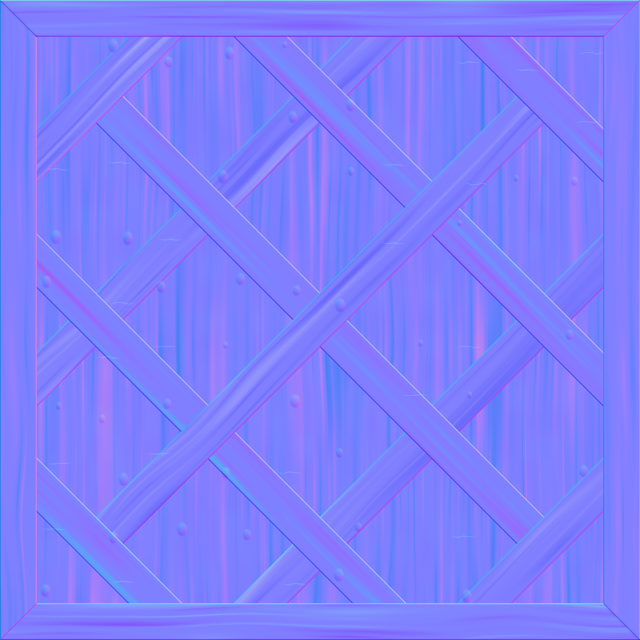
Give the GLSL for this texture map, as a three.js fragment shader.

```glsl
// Tangent-space normal map of a framed wooden panel with a diagonal lattice of slats.
varying vec2 vUv;

const float FRAME = 0.0573;       // width of the outer frame
const float SPACING = 0.2475;     // distance between parallel slats
const float SLAT_HALF = 0.0301;   // half width of a slat
const float SOFT = 0.0008;        // edge smoothing
const vec2 RISING = vec2(0.70711, -0.70711);   // across the rising slats
const vec2 FALLING = vec2(0.70711, 0.70711);   // across the falling slats

float hash(vec2 p) {
  return fract(sin(dot(p, vec2(127.1, 311.7))) * 43758.55);
}

// Smooth value noise from -1 to 1
float noise(vec2 p) {
  vec2 cell = floor(p);
  vec2 f = fract(p);
  f = f * f * (3.0 - 2.0 * f);
  float low = mix(hash(cell), hash(cell + vec2(1.0, 0.0)), f.x);
  float high = mix(hash(cell + vec2(0.0, 1.0)), hash(cell + vec2(1.0)), f.x);
  return 2.0 * mix(low, high, f.y) - 1.0;
}

// Signed slope of wood grain; q.x runs across the fibres, q.y along them
float grain(vec2 q, float density, float wobble, float seed) {
  vec2 offset = vec2(seed * 17.3, seed * 9.1);
  q.x += wobble * noise(q * vec2(22.0, 7.0) + offset);
  float fine = noise(q * vec2(density, 2.6) + offset);
  float thin = noise(q * vec2(density * 1.9, 4.5) + offset + 31.0);
  float broad = noise(q * vec2(density * 0.35, 1.5) + offset + 57.0);
  return 0.42 * fine * fine * fine + 0.26 * thin * thin * thin + 0.04 * broad;
}

// Outward slope close to both long edges of a board
float bevel(float across, float halfWidth) {
  float edge = smoothstep(halfWidth - 0.0026, halfWidth - 0.0004, abs(across));
  return sign(across) * edge;
}

// Index of the nearest slat, from -2 to 2
float slatIndex(vec2 p, vec2 dir) {
  return clamp(floor(dot(p, dir) / SPACING + 0.5), -2.0, 2.0);
}

// Lays one set of slats over the slopes beneath it
vec2 laySlats(vec2 under, vec2 p, vec2 dir, float shown, float density, float wobble) {
  float index = slatIndex(p, dir);
  vec2 fibre = vec2(-dir.y, dir.x);
  float across = dot(p, dir) - index * SPACING;
  float along = dot(p, fibre);
  float streak = grain(vec2(across, along), density, wobble, index + 5.0 + dir.y * 4.0);
  vec2 slope = fibre * streak * 0.9 + dir * bevel(across, SLAT_HALF) * 0.75;
  float cover = 1.0 - smoothstep(-SOFT, SOFT, abs(across) - SLAT_HALF);
  cover *= 1.0 - smoothstep(-SOFT, SOFT, abs(along) - 2.0 * SPACING);
  return mix(under, slope, cover * shown);
}

// Mitred frame boards
vec2 layFrame(vec2 under, vec2 p) {
  vec2 reach = abs(p);
  bool upright = reach.x > reach.y;
  vec2 dir = upright ? vec2(1.0, 0.0) : vec2(0.0, 1.0);
  vec2 q = upright ? p : p.yx;
  float side = sign(q.x);
  float across = q.x - side * (0.5 - 0.5 * FRAME);
  float seed = side + (upright ? 23.0 : 29.0);
  vec2 slope = dir * grain(vec2(across, q.y), 95.0, 0.006, seed);
  slope += dir * bevel(across, 0.5 * FRAME) * 0.7;
  float mitre = 1.0 - smoothstep(0.0005, 0.0022, abs(reach.x - reach.y));
  slope += vec2(sign(p.x * p.y), -1.0) * mitre * 0.35;
  float inner = 0.5 - FRAME;
  return mix(under, slope, smoothstep(-SOFT, SOFT, max(reach.x, reach.y) - inner));
}

// Scattered small knots and hairline cracks
vec2 blemishes(vec2 p, float cells) {
  vec2 id = floor(p * cells);
  vec2 centre = 0.25 + 0.5 * vec2(hash(id + 3.0), hash(id + 8.0));
  vec2 d = (fract(p * cells) - centre) / cells;
  float kind = hash(id + 14.0);
  float radius = mix(0.004, 0.009, hash(id + 21.0));
  vec2 local = d * vec2(1.0, 0.75) / radius;
  float dome = 1.0 - smoothstep(0.65, 1.1, length(local));
  vec2 knot = local * dome * 0.3 * step(kind, 0.38);
  float line = d.y + 0.0015 * noise(vec2(d.x * 120.0, kind * 40.0));
  float crack = 1.0 - smoothstep(0.0004, 0.0016, abs(line));
  crack *= 1.0 - smoothstep(0.008, 0.022, abs(d.x));
  return knot + vec2(0.0, 0.18 * crack * step(0.82, kind));
}

void main() {
  vec2 p = vUv - 0.5;
  float rise = abs(slatIndex(p, RISING));
  float fall = abs(slatIndex(p, FALLING));
  float risingLow = 1.0 - step(0.5, abs(rise - 1.0));
  float fallingOuter = step(1.5, fall);

  // Upright back boards
  vec2 slope = vec2(grain(p, 112.0, 0.004, 2.0) - 0.012, 0.0);
  slope.y = 0.025 * noise(p * vec2(60.0, 25.0));

  // Lattice, from the lowest slats to the highest
  slope = laySlats(slope, p, RISING, risingLow, 100.0, 0.006);
  slope = laySlats(slope, p, FALLING, 1.0 - fallingOuter, 85.0, 0.001);
  slope = laySlats(slope, p, RISING, 1.0 - risingLow, 100.0, 0.006);
  slope = laySlats(slope, p, FALLING, fallingOuter, 85.0, 0.001);
  slope += blemishes(p, 11.0);
  slope = layFrame(slope, p);

  vec3 normal = normalize(vec3(slope, 1.0));
  gl_FragColor = vec4(0.5 + 0.5 * normal, 1.0);
}
```
